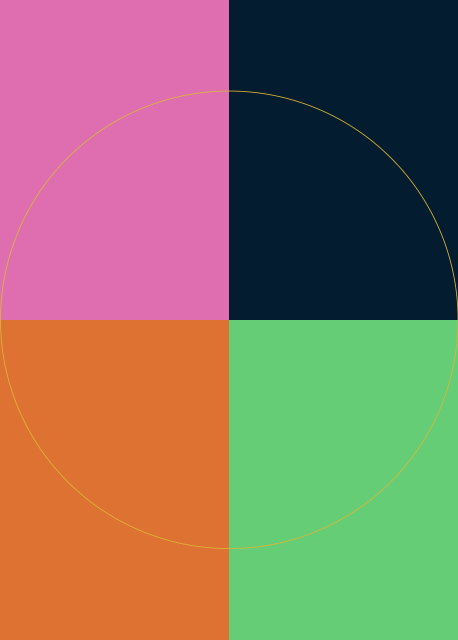
Reproduce this background procedurally as a Shadertoy shader.

```glsl
#define PINK   vec3(0.871, 0.431, 0.690)
#define NAVY   vec3(0.016, 0.110, 0.188)
#define ORANGE vec3(0.871, 0.447, 0.200)
#define GREEN  vec3(0.400, 0.804, 0.467)
#define GOLD   vec3(0.860, 0.710, 0.200)
#define RING_CENTER vec2(0.0006, 0.0004)
#define RING_RADIUS 0.4995
#define RING_WIDTH  0.0018

// Share of a pixel lying on the positive side of an edge
float edgeCoverage(float dist, float pixel) {
    return clamp(0.5 + dist / pixel, 0.0, 1.0);
}

// Share of a pixel covered by a ring, also when thinner than the pixel
float ringCoverage(vec2 p, float pixel) {
    float dist = length(p - RING_CENTER) - RING_RADIUS;
    float halfWidth = 0.5 * RING_WIDTH;
    return edgeCoverage(dist + halfWidth, pixel)
         - edgeCoverage(dist - halfWidth, pixel);
}

void mainImage(out vec4 fragColor, in vec2 fragCoord) {
    // Centered coordinates, one unit per canvas width
    vec2 p = (fragCoord - 0.5 * iResolution.xy) / iResolution.x;
    float pixel = 1.0 / iResolution.x;

    // Four quadrants
    float right = edgeCoverage(p.x, pixel);
    float upper = edgeCoverage(p.y, pixel);
    vec3 color = mix(mix(ORANGE, GREEN, right), mix(PINK, NAVY, right), upper);

    // Thin gold ring
    color = mix(color, GOLD, ringCoverage(p, pixel));

    fragColor = vec4(color, 1.0);
}
```
